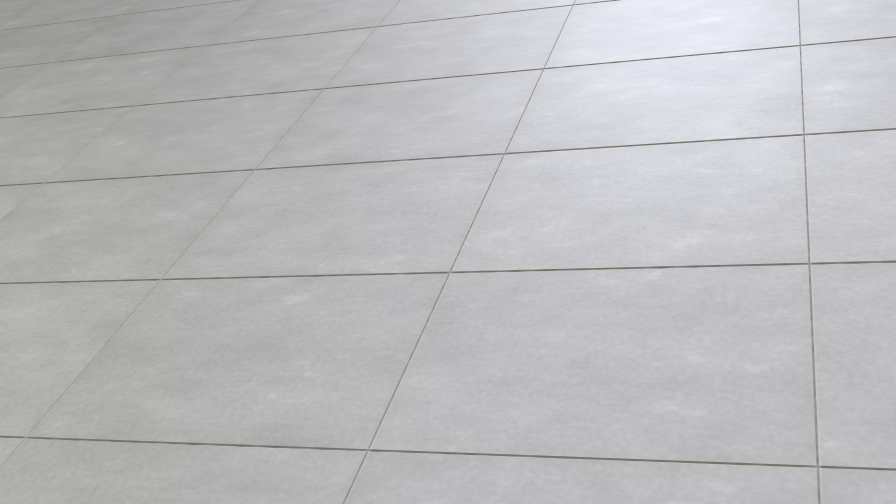
Give the GLSL for this texture, as a Shadertoy shader.

```glsl
const vec3 WARM_GREY = vec3(0.690, 0.690, 0.683);
const vec3 COOL_GREY = vec3(0.740, 0.740, 0.750);
const vec3 SKY_SHEEN = vec3(0.165, 0.176, 0.205);
const vec3 DARK_GROUT = vec3(0.42, 0.42, 0.38);
const vec3 SIDE_GROUT = vec3(0.50, 0.50, 0.48);
const vec3 PALE_EDGE = vec3(0.84, 0.84, 0.84);

vec2 hash22(vec2 p) {
    vec3 q = fract(p.xyx * vec3(0.1031, 0.1030, 0.0973));
    q += dot(q, q.yzx + 33.33);
    return fract((q.xx + q.yz) * q.zy);
}

float cornerRamp(vec2 cell, vec2 offset) {
    return dot(hash22(cell) * 2.0 - 1.0, offset);
}

float gradientNoise(vec2 p) {
    vec2 i = floor(p), f = fract(p);
    vec2 s = f * f * f * (f * (f * 6.0 - 15.0) + 10.0);
    vec2 e = vec2(1.0, 0.0);
    float low = mix(cornerRamp(i, f), cornerRamp(i + e.xy, f - e.xy), s.x);
    float high = mix(cornerRamp(i + e.yx, f - e.yx), cornerRamp(i + e.xx, f - e.xx), s.x);
    return mix(low, high, s.y);
}

// Octaves finer than the pixel footprint fade out
float fbm(vec2 p, float footprint) {
    float sum = 0.0, amplitude = 1.0;
    for (int i = 0; i < 5; i++) {
        sum += amplitude * gradientNoise(p) * (1.0 - smoothstep(0.4, 1.0, footprint));
        p = mat2(1.6, 1.2, -1.2, 1.6) * p + 17.3;
        footprint *= 2.0;
        amplitude *= 0.6;
    }
    return sum;
}

// Floor coordinates, one unit per tile
vec2 floorFromView(vec2 view) {
    mat3 viewFromFloor = mat3(
        0.5920, -0.0378, -0.1195,
        0.3381, 0.4108, 0.2185,
        0.0509, 0.1319, 1.0);
    vec3 q = inverse(viewFromFloor) * vec3(view, 1.0);
    return q.xy / q.z;
}

float lineCoverage(float coord, float width, float pixel) {
    float dist = abs(fract(coord + 0.5) - 0.5);
    float edge = clamp((0.5 * (width + pixel) - dist) / pixel, 0.0, 1.0);
    return edge * min(1.0, width / pixel);
}

vec3 floorLight(vec2 view) {
    vec3 color = mix(WARM_GREY, COOL_GREY, smoothstep(0.1, 1.0, view.x));
    vec2 shade = (view - vec2(0.0, 1.08)) / vec2(0.60, 0.32);
    color -= vec3(0.095, 0.095, 0.092) * exp(-dot(shade, shade));
    vec2 sheen = (view - vec2(1.36, 0.98)) / vec2(0.45, 0.40);
    return color + SKY_SHEEN * exp(-dot(sheen, sheen));
}

// Clouds, pale scuffs and fine grain of one tile
float tileWear(vec2 coord, vec2 tile, float footprint) {
    vec2 seed = hash22(tile + 41.0);
    vec2 p = coord + seed * 37.0;
    float clouds = fbm(p * vec2(2.6, 3.2), footprint * 3.2);
    float patches = fbm(p * vec2(8.0, 10.0) + 5.0, footprint * 10.0);
    float scuffs = smoothstep(0.30, 0.50, patches) * smoothstep(-0.1, 0.2, clouds);
    float streak = fbm(p * vec2(10.0, 26.0) + 60.0, footprint * 26.0);
    float grain = fbm(p * vec2(60.0, 48.0), footprint * 48.0);
    return 0.036 * clouds + 0.020 * patches + 0.018 * scuffs
         + 0.012 * streak + 0.032 * grain + 0.016 * (seed.x - 0.5);
}

void mainImage(out vec4 fragColor, in vec2 fragCoord) {
    vec2 view = fragCoord / iResolution.y;
    vec2 coord = floorFromView(view);
    vec2 dx = dFdx(coord), dy = dFdy(coord);
    vec2 pixel = sqrt(dx * dx + dy * dy);
    vec2 tile = floor(coord);

    // Tile surface
    vec3 color = floorLight(view);
    color += tileWear(coord, tile, max(pixel.x, pixel.y));
    vec2 border = 0.5 - abs(fract(coord) - 0.5);
    float grime = exp(-30.0 * min(border.x, border.y));
    color -= vec3(0.014, 0.014, 0.020) * grime;

    // Receding joints: broken hairline beside a pale lip
    float breakup = 0.85 + 0.6 * gradientNoise(coord * vec2(3.0, 24.0));
    float visibility = mix(0.40, 0.80, smoothstep(0.1, 0.9, view.x)) * breakup;
    float lip = lineCoverage(coord.x - 0.005, 0.004, pixel.x);
    color = mix(color, PALE_EDGE, 0.35 * lip * visibility);
    float side = lineCoverage(coord.x, 0.0048, pixel.x);
    color = mix(color, SIDE_GROUT, side * visibility);

    // Crossing joints: deeper shadow, uneven along their length
    float uneven = gradientNoise(coord * vec2(22.0, 3.0));
    float jointWidth = mix(0.0075, 0.017, view.y) * (1.0 + 0.4 * uneven);
    float crossing = lineCoverage(coord.y + 0.001 * uneven, jointWidth, pixel.y);
    color = mix(color, DARK_GROUT, (0.88 + 0.2 * uneven) * crossing);

    // Worn pale chips where joints meet
    vec2 corner = (fract(coord + 0.5) - 0.5) / vec2(0.007, 0.010);
    color = mix(color, PALE_EDGE, 0.35 * exp(-dot(corner, corner)));

    fragColor = vec4(clamp(color, 0.0, 1.0), 1.0);
}
```
